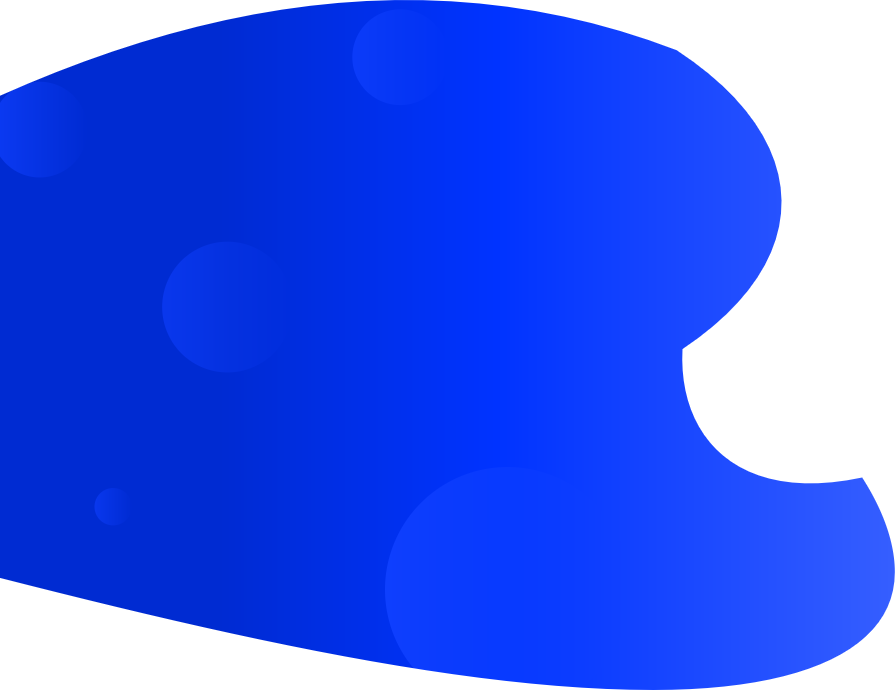
Write a WebGL 2 fragment shader that draws this background.

```glsl
#version 300 es
precision highp float;
// A blue blob on white, open at the left, with soft discs that fade to the right.
// The outline is a chain of cubic curves walked as short segments, giving a signed
// distance; the fill is a three-stop horizontal gradient.
uniform vec2 u_resolution;
out vec4 fragColor;

const vec2 CANVAS = vec2(768.0, 591.0);   // design units, y pointing down

// Cubic curve chain: each curve shares its end point with the next one.
const vec2 OUTLINE[19] = vec2[19](
  vec2(0, 82), vec2(193, -4), vec2(387, -31),
  vec2(580, 43), vec2(699, 121), vec2(699, 223),
  vec2(585, 299), vec2(581, 373), vec2(631, 432),
  vec2(739, 409), vec2(757, 437), vec2(767, 465),
  vec2(767, 490), vec2(767, 555), vec2(690, 591),
  vec2(560, 591), vec2(400, 591), vec2(200, 546),
  vec2(0, 495));

// Discs: centre, radius, strength at the left rim.
const vec4 DISCS[5] = vec4[5](
  vec4(34, 111, 41, 0.75), vec4(195, 263, 56, 0.6), vec4(343, 49, 41, 0.75),
  vec4(97, 434, 16, 0.6), vec4(435, 505, 105, 0.95));

vec2 cubic(vec2 a, vec2 b, vec2 c, vec2 d, float t) {
  float s = 1.0 - t;
  return s * s * s * a + 3.0 * s * t * (s * b + t * c) + t * t * t * d;
}

// Adds one edge: keeps the least distance and flips the side on a ray crossing.
void addEdge(vec2 p, vec2 a, vec2 b, inout float dist, inout float side) {
  vec2 e = b - a, v = p - a;
  dist = min(dist, length(v - e * clamp(dot(v, e) / dot(e, e), 0.0, 1.0)));
  if ((a.y > p.y) != (b.y > p.y) && v.x < e.x * v.y / e.y) side = -side;
}

float blobDistance(vec2 p) {
  float dist = 1e5, side = 1.0;
  vec2 first = vec2(-60, 109), last = vec2(-60, 480);
  vec2 from = OUTLINE[0];
  addEdge(p, first, from, dist, side);
  for (int i = 0; i < 18; i += 3) {
    for (int k = 1; k <= 24; k++) {
      vec2 to = cubic(OUTLINE[i], OUTLINE[i + 1], OUTLINE[i + 2], OUTLINE[i + 3], float(k) / 24.0);
      addEdge(p, from, to, dist, side);
      from = to;
    }
  }
  addEdge(p, from, last, dist, side);
  addEdge(p, last, first, dist, side);
  return dist * side;
}

float coverage(float d, float pixel) {
  return clamp(0.5 - d / pixel, 0.0, 1.0);
}

void main() {
  vec2 uv = gl_FragCoord.xy / u_resolution;
  vec2 p = vec2(uv.x, 1.0 - uv.y) * CANVAS;
  float pixel = CANVAS.x / u_resolution.x;

  // Horizontal gradient: deep, pure, then lighter blue.
  vec3 color = mix(vec3(0.0, 0.168, 0.825), vec3(0.0, 0.2, 1.0), clamp((p.x - 190.0) / 235.0, 0.0, 1.0));
  color = mix(color, vec3(0.21, 0.37, 1.0), clamp((p.x - 425.0) / 343.0, 0.0, 1.0));

  // Discs, brightest at the left rim and clear at the right.
  for (int i = 0; i < 5; i++) {
    vec4 disc = DISCS[i];
    vec2 q = p - disc.xy;
    float fade = clamp(0.5 - 0.5 * q.x / disc.z, 0.0, 1.0);
    float cover = coverage(length(q) - disc.z, pixel);
    color = mix(color, vec3(0.06, 0.25, 1.0), cover * fade * disc.w);
  }

  fragColor = vec4(mix(vec3(1.0), color, coverage(blobDistance(p), pixel)), 1.0);
}
```
